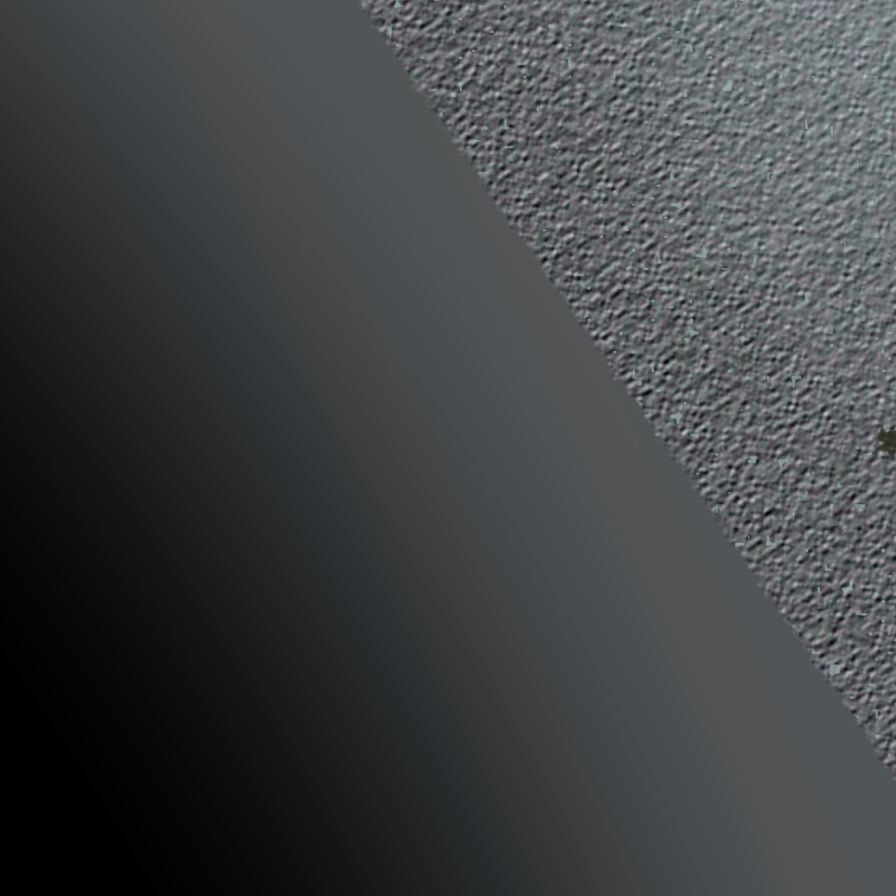
A WebGL 1 fragment shader for this texture:

```glsl
precision highp float;

uniform vec2 u_resolution;

// Straight border between the smooth panel and the grainy surface
const vec2 EDGE_POINT = vec2(0.397, 1.0);
const vec2 EDGE_NORMAL = vec2(0.8225, 0.5688);
const float EDGE_ROUGHNESS = 0.008;

// Smooth panel
const vec3 PANEL_COLOR = vec3(0.318, 0.332, 0.340);
const float SHADE_DEPTH = 0.80;
const float SHADE_BEND = 0.15;
const float SHADE_CENTER = 0.4;
const float TINT_DRIFT = 0.05;

// Grainy surface
const vec3 GRAIN_DARK = vec3(0.365, 0.375, 0.385);
const vec3 GRAIN_LIGHT = vec3(0.475, 0.505, 0.515);
const float GRAIN_SCALE = 165.0;
const float GRAIN_ANGLE = 0.6;
const float GRAIN_RELIEF = 0.46;
const vec2 LIGHT_STEP = vec2(-0.0022, 0.0036);
const vec3 SPECK_COLOR = vec3(0.60, 0.70, 0.71);
const float SPECK_SCALE = 140.0;

// Dark smudge on the right
const vec2 SMUDGE_POS = vec2(0.994, 0.508);
const float SMUDGE_RADIUS = 0.016;
const vec3 SMUDGE_COLOR = vec3(0.17, 0.17, 0.12);

float hash(vec2 p) {
    return fract(sin(dot(p, vec2(12.9898, 78.233))) * 43758.5453);
}

float noise(vec2 p) {
    vec2 i = floor(p);
    vec2 f = fract(p);
    f = f * f * (3.0 - 2.0 * f);
    return mix(mix(hash(i), hash(i + vec2(1.0, 0.0)), f.x),
               mix(hash(i + vec2(0.0, 1.0)), hash(i + vec2(1.0, 1.0)), f.x), f.y);
}

// Two octaves, slightly stretched along the grain direction
float grainHeight(vec2 p) {
    float c = cos(GRAIN_ANGLE);
    float s = sin(GRAIN_ANGLE);
    vec2 q = vec2(c * p.x + s * p.y, c * p.y - s * p.x) * GRAIN_SCALE;
    q *= vec2(0.9, 1.1);
    return 0.7 * noise(q) + 0.3 * noise(q * 1.6 + 17.0);
}

vec3 smoothPanel(vec2 p, float dist) {
    float along = dot(p - EDGE_POINT, vec2(EDGE_NORMAL.y, -EDGE_NORMAL.x));
    float offset = along - SHADE_CENTER;
    float depth = dist + SHADE_BEND * offset * offset;
    float light = smoothstep(-SHADE_DEPTH, 0.0, depth);
    // Faint warm and cool bands parallel to the border
    float drift = sin(dist * 28.0 + along * 5.0);
    return PANEL_COLOR * light * (1.0 + TINT_DRIFT * 0.5 * drift * vec3(1.0, 0.0, -0.5));
}

vec3 grainySurface(vec2 p, float dist) {
    // Broad light towards the upper right, with a soft cool patch
    float light = smoothstep(0.0, 0.5, dist) * mix(0.2, 1.0, p.y);
    vec2 patchOffset = p - vec2(0.83, 0.76);
    light += 0.18 * exp(-dot(patchOffset, patchOffset) * 60.0);
    vec3 color = mix(GRAIN_DARK, GRAIN_LIGHT, light);

    // Embossed relief lit from the upper left
    float relief = grainHeight(p) - grainHeight(p + LIGHT_STEP);
    color += relief * GRAIN_RELIEF * mix(1.1, 0.75, light);

    // Fine colour variation
    color += (noise(p * 150.0 + 31.0) - 0.5) * vec3(0.05, -0.02, 0.03);
    color += (noise(p * 45.0 + 7.0) - 0.5) * 0.04;

    // Sparse irregular bright specks
    float speck = smoothstep(0.86, 0.97, noise(p * SPECK_SCALE + 53.0));
    color = mix(color, SPECK_COLOR, speck * 0.7);

    // Ragged smudge
    float ragged = SMUDGE_RADIUS * (0.3 + 1.2 * noise(p * 190.0));
    float smudge = 1.0 - smoothstep(0.6, 1.2, length(p - SMUDGE_POS) / ragged);
    return mix(color, SMUDGE_COLOR, smudge * 0.85);
}

void main() {
    vec2 p = gl_FragCoord.xy / u_resolution;
    float dist = dot(p - EDGE_POINT, EDGE_NORMAL);

    // The grain fades in over a short ragged strip
    float roughDist = dist + (noise(p * 130.0) - 0.5) * EDGE_ROUGHNESS;
    float blend = smoothstep(-0.003, 0.006, roughDist);
    vec3 color = mix(smoothPanel(p, dist), grainySurface(p, dist), blend);

    gl_FragColor = vec4(clamp(color, 0.0, 1.0), 1.0);
}
```
